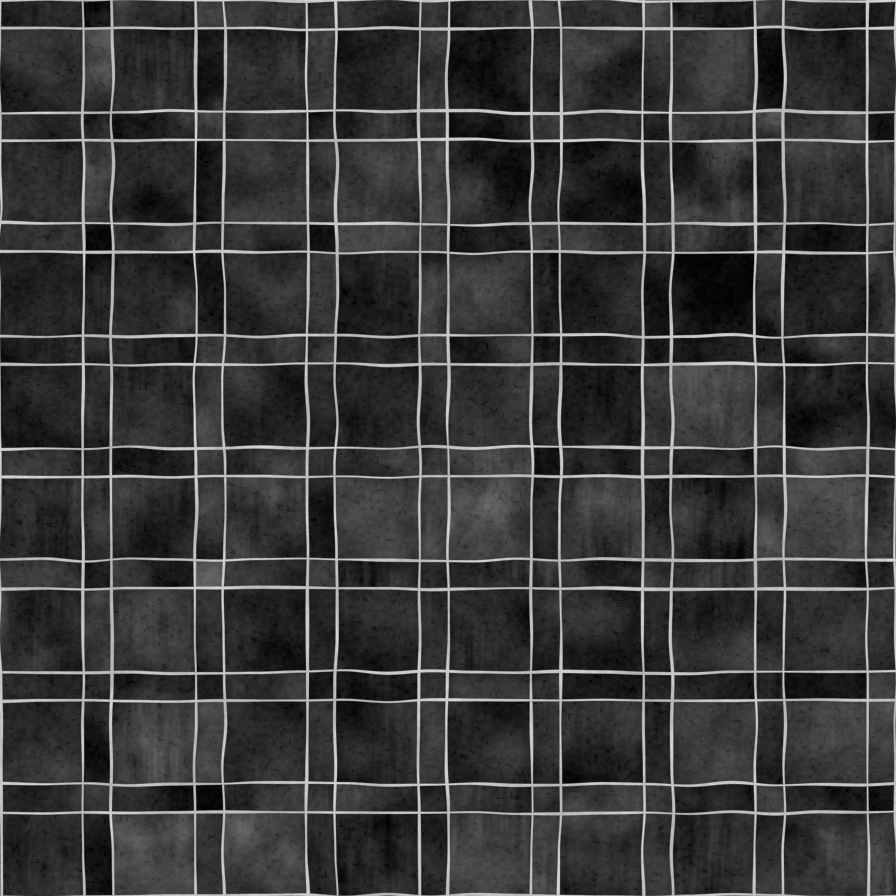
This pattern is drawn by a Shadertoy shader. Its source:

```glsl
// Worn charcoal tiles in a plaid layout: 8 by 8 repeats, each a large square, two strips and a small square.
// Tiles get their own tone, clouds, blotches and vertical streaks from sine-hash value noise;
// pale, slightly wavering grout lines are drawn over them from distances to the grid.

float hash(vec2 p) {
    return fract(sin(dot(p, vec2(127.1, 311.7))) * 43758.5453);
}

float noise(vec2 p) {
    vec2 i = floor(p), f = fract(p);
    f = f * f * (3.0 - 2.0 * f);
    return mix(mix(hash(i), hash(i + vec2(1, 0)), f.x),
               mix(hash(i + vec2(0, 1)), hash(i + vec2(1, 1)), f.x), f.y);
}

float fbm(vec2 p) {
    float sum = 0.0, amp = 0.5;
    for (int i = 0; i < 5; i++) {
        sum += amp * noise(p);
        p = mat2(1.6, 1.2, -1.2, 1.6) * p + 7.3;
        amp *= 0.5;
    }
    return sum / 0.97;
}

// Grey level of the stone inside one tile
float stone(vec2 p, vec2 tile) {
    float h = hash(tile + 3.7);
    vec2 q = p + 40.0 * vec2(hash(tile + 11.3), hash(tile + 27.9));

    float clouds = fbm(q * 2.0) - 0.5;
    float tone = 0.185 + 0.13 * (h - 0.5) + 0.30 * clouds;

    // Vertical streaks, stronger on some tiles and in patches
    float streak = noise(q * vec2(17.0, 1.8)) + 0.6 * noise(q * vec2(41.0, 4.0)) - 0.8;
    tone += streak * mix(0.02, 0.10, hash(tile + 5.1)) * smoothstep(0.3, 0.7, noise(q * 2.3 + 5.0));

    // Soot and pale bloom on a few tiles
    float soot = step(0.72, hash(tile + 8.2)) * smoothstep(0.42, 0.8, fbm(q * 1.3 + 19.0));
    float bloom = step(0.80, hash(tile + 14.6)) * smoothstep(0.40, 0.8, fbm(q * 1.5 + 31.0));
    tone = tone * (1.0 - 0.85 * soot) + 0.16 * bloom;

    // Fine grain and dark pits
    tone += 0.09 * (fbm(q * 26.0) - 0.5);
    tone -= 0.05 * smoothstep(0.74, 0.9, noise(q * 38.0));
    return max(tone, 0.015);
}

void mainImage(out vec4 fragColor, in vec2 fragCoord) {
    vec2 p = fragCoord / iResolution.y * 8.0;
    float pixel = 8.0 / iResolution.y;

    // Hand-drawn waver of the grid
    vec2 grid = p + 0.032 * (vec2(noise(p * vec2(2.0, 2.6) + 4.0),
                                  noise(p * vec2(2.6, 2.0) + 17.0)) - 0.5);
    vec2 cell = floor(grid), f = fract(grid);
    vec2 tile = cell * 2.0 + step(0.745, f);

    float tone = stone(p, tile);

    // Distance to the nearest vertical and horizontal line
    vec2 d = min(min(f, 1.0 - f), abs(f - 0.745));
    tone *= 1.0 - 0.15 * exp(-min(d.x, d.y) * 30.0);

    // Grout of uneven width and brightness
    vec2 halfWidth = 0.012 + 0.008 * (vec2(noise(p * vec2(4.0, 2.0) + 51.0),
                                           noise(p * vec2(2.0, 4.0) + 73.0)) - 0.5);
    float soft = 0.003 + 0.5 * pixel;
    vec2 cover = 1.0 - smoothstep(halfWidth - soft, halfWidth + soft, d);
    float grout = 0.77 + 0.12 * (noise(p * 3.0 + 90.0) - 0.5) + 0.06 * (noise(p * 30.0) - 0.5);
    tone = mix(tone, grout, max(cover.x, cover.y));

    fragColor = vec4(vec3(tone), 1.0);
}
```
